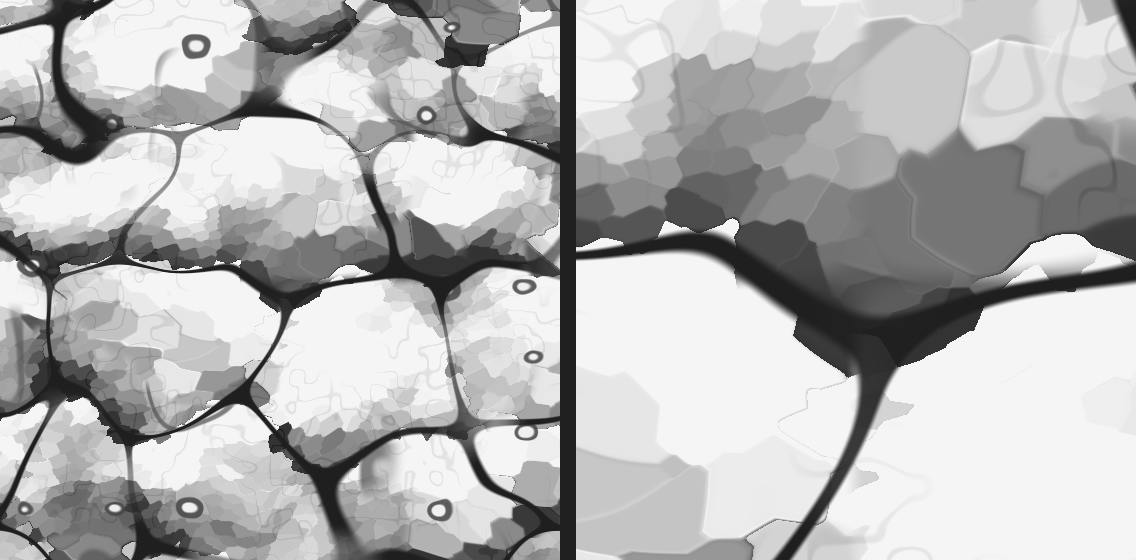
Left, the full canvas; right, a detail of the centre.
Write a Shadertoy shader that draws this texture.

```glsl
float hash(vec2 p) {
    return fract(sin(dot(p, vec2(127.1, 311.7))) * 43758.5453);
}

vec2 hash2(vec2 p) {
    return vec2(hash(p), hash(p + 57.3));
}

float noise(vec2 p) {
    vec2 cell = floor(p), f = fract(p);
    f = f * f * (3.0 - 2.0 * f);
    return mix(mix(hash(cell), hash(cell + vec2(1, 0)), f.x),
               mix(hash(cell + vec2(0, 1)), hash(cell + vec2(1, 1)), f.x), f.y);
}

float fbm(vec2 p) {
    float sum = 0.0, amplitude = 0.5;
    for (int i = 0; i < 4; i++) {
        sum += amplitude * noise(p);
        p = mat2(0.8, 0.6, -0.6, 0.8) * p * 2.1 + 7.7;
        amplitude *= 0.5;
    }
    return sum / 0.9375;
}

// Staggered rows, like rough masonry
vec2 rockCentre(vec2 cell) {
    return cell + vec2(0.5 + 0.5 * mod(cell.y, 2.0), 0.5) + 0.6 * (hash2(cell) - 0.5);
}

// x: rounded distance to the rock border, yz: position within the rock
vec3 rock(vec2 p) {
    vec2 q = p * vec2(3.1, 4.0) + 0.4 * (vec2(noise(p * 7.0), noise(p * 7.0 + 9.0)) - 0.5);
    vec2 base = floor(q), nearest = vec2(9.0);
    for (int y = -1; y <= 1; y++)
    for (int x = -2; x <= 2; x++) {
        vec2 toCentre = rockCentre(base + vec2(x, y)) - q;
        if (dot(toCentre, toCentre) < dot(nearest, nearest)) nearest = toCentre;
    }
    const float roundness = 20.0;
    float sum = 1e-9;
    for (int y = -2; y <= 2; y++)
    for (int x = -2; x <= 2; x++) {
        vec2 other = rockCentre(base + vec2(x, y)) - q;
        vec2 gap = other - nearest;
        if (dot(gap, gap) > 1e-4)
            sum += exp(-roundness * max(0.0, dot(0.5 * (nearest + other), normalize(gap))));
    }
    return vec3(-log(sum) / roundness, -nearest);
}

// Lit from above, with mottling and a shaded rim
float rockTone(vec2 p) {
    vec3 r = rock(p);
    float mottling = fbm(p * vec2(7.0, 11.0) + 3.0) - 0.5;
    float rim = exp(-9.0 * max(r.x, 0.0)) * mix(1.0, 0.35, smoothstep(-0.3, 0.3, r.z));
    return clamp(0.87 + 0.5 * r.z + 1.25 * mottling - 0.45 * rim, 0.2, 0.96);
}

// Snaps a point to the centre of its blocky brush dab, with soft borders
vec2 dabCentre(vec2 p, float scale, float angle) {
    float c = cos(angle), s = sin(angle);
    mat2 turn = mat2(c, s, -s, c);
    vec2 q = turn * p * scale, base = floor(q), sum = vec2(0.0);
    float total = 0.0;
    for (int y = -1; y <= 1; y++)
    for (int x = -1; x <= 1; x++) {
        vec2 cell = base + vec2(x, y);
        vec2 centre = cell + hash2(cell + scale);
        vec2 away = abs(q - centre) * vec2(0.8, 1.2);
        float weight = exp(-38.0 * max(away.x, away.y));
        sum += weight * centre;
        total += weight;
    }
    return (sum / total) * turn / scale;
}

float contour(float value, float width) {
    return 1.0 - smoothstep(0.3 * width, width, abs(value - 0.5));
}

// x: dark ring, y: bright core of sparse small pebbles
vec2 pebble(vec2 p, float scale) {
    vec2 q = p * scale, cell = floor(q);
    vec2 away = fract(q) - mix(vec2(0.3), vec2(0.7), hash2(cell + 4.0));
    float size = mix(0.09, 0.18, hash(cell + 8.0));
    float d = length(away * vec2(1.0, 1.25)) + 0.08 * (noise(p * 45.0) - 0.5);
    float present = step(0.72, hash(cell + 21.0));
    return present * vec2(1.0 - smoothstep(size, size + 0.03, d),
                          1.0 - smoothstep(0.45 * size, 0.45 * size + 0.04, d));
}

void mainImage(out vec4 fragColor, in vec2 fragCoord) {
    vec2 p = fragCoord / iResolution.y;
    vec2 bent = p + 0.03 * (vec2(noise(p * 11.0), noise(p * 11.0 + 31.0)) - 0.5);

    // Painted planes: broad dabs with patches of finer ones
    float broad = rockTone(dabCentre(bent, 17.0, 0.15));
    float fine = rockTone(dabCentre(bent, 40.0, -0.4));
    float tone = mix(broad, fine, smoothstep(0.42, 0.55, noise(p * 9.0 + 5.0)));

    // Hairlines and curved ridges
    tone -= 0.07 * contour(noise(bent * 40.0), 0.06) * smoothstep(0.35, 0.6, noise(p * 8.0));
    float ridge = contour(noise(bent * 6.0 + 3.0), 0.035);
    tone = mix(tone, 0.34, 0.75 * ridge * smoothstep(0.48, 0.62, noise(p * 5.0 + 20.0)));

    // Pebbles
    vec2 stone = pebble(p, 7.0);
    tone = mix(tone, 0.27, 0.85 * stone.x);
    tone = mix(tone, 0.94, stone.y);

    // Cracks of uneven width and depth
    float edge = rock(p).x;
    float width = 0.018 + 0.055 * pow(noise(p * 6.0 + 40.0), 2.0);
    float crack = 1.0 - smoothstep(0.35 * width, width, edge);
    float depth = mix(0.45, 1.0, smoothstep(0.2, 0.6, noise(p * 8.0 + 60.0)));
    tone = mix(tone, 0.12, crack * depth);

    fragColor = vec4(vec3(clamp(tone, 0.0, 1.0)), 1.0);
}
```
